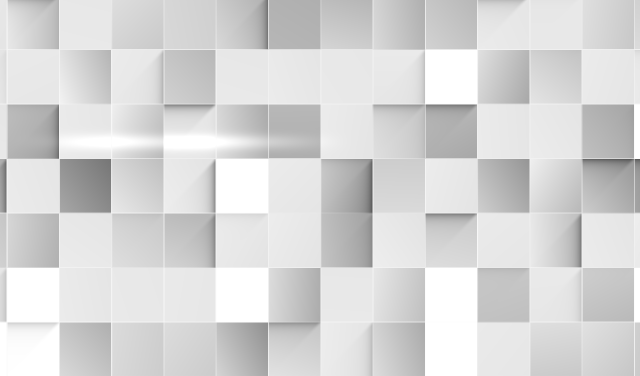
This background is drawn by a Shadertoy shader. Its source:

```glsl
// Wall of grey square blocks at uneven depths, with soft shadows and thin pale seams.

const vec2 TILE_SIZE = vec2(0.139, 0.1449);   // in canvas heights
const vec2 GRID_ORIGIN = vec2(0.0178, -0.0027);
const float SEAM_WIDTH = 0.0036;
const float SHADOW_REACH = 0.075;             // in tiles
const int SAMPLES = 2;                        // per axis, for smooth edges

float hash(vec2 p, float seed) {
    vec3 q = fract(vec3(p.xyx + seed) * vec3(0.1031, 0.1030, 0.0973));
    q += dot(q, q.yzx + 33.33);
    return fract((q.x + q.y) * q.z);
}

// White blocks gather in every fourth column.
float isWhite(vec2 cell) {
    float chance = mod(cell.x, 4.0) < 0.5 ? 0.34 : 0.05;
    return step(hash(cell, 3.7), chance);
}

float tileTone(vec2 cell) {
    float pick = hash(cell, 11.3);
    float tone = 0.91;
    tone = mix(tone, 0.83, step(0.36, pick));
    tone = mix(tone, 0.77, step(0.62, pick));
    tone = mix(tone, 0.70, step(0.85, pick));
    tone = mix(tone, 0.56, step(0.97, pick));
    return mix(tone, 1.0, isWhite(cell));
}

float tileHeight(vec2 cell) {
    return hash(cell, 27.1) + 0.25 * isWhite(cell);
}

// How strongly a taller neighbour shades this cell.
float castAmount(vec2 cell, vec2 toNeighbour) {
    float rise = tileHeight(cell + toNeighbour) - tileHeight(cell);
    return smoothstep(0.32, 0.75, rise);
}

// Dark core beside the edge plus a wide, faint falloff.
float shadowFalloff(float dist) {
    return 0.36 * exp(-dist / SHADOW_REACH) + 0.10 * exp(-dist / (4.0 * SHADOW_REACH));
}

// Light from the upper right: shadows lie along top and right edges, cut on the diagonal.
float tileShadow(vec2 cell, vec2 local) {
    vec2 dist = 1.0 - local;
    float rightSide = smoothstep(-0.06, 0.06, dist.y - dist.x);
    float fromRight = castAmount(cell, vec2(1.0, 0.0)) * shadowFalloff(dist.x) * rightSide;
    float fromTop = castAmount(cell, vec2(0.0, 1.0)) * shadowFalloff(dist.y) * (1.0 - rightSide);
    return fromRight + fromTop;
}

// Uneven shading across a face; the palest faces stay flat.
float faceGradient(vec2 cell, vec2 local, float tone) {
    vec2 slope = vec2(-hash(cell, 41.9), hash(cell, 53.2) - 0.55);
    float amount = 0.17 * (1.0 - smoothstep(0.82, 0.93, tone));
    return (amount + 0.02 * step(tone, 0.95)) * dot(local - 0.5, slope);
}

float seam(float dist, float strength) {
    return strength * (1.0 - smoothstep(0.5 * SEAM_WIDTH, SEAM_WIDTH, dist));
}

// Horizontal reflection across the left half.
float sheen(vec2 p) {
    float band = (p.y - 0.622) / 0.02;
    float span = smoothstep(0.0, 0.4, p.x) * (1.0 - smoothstep(0.6, 0.95, p.x));
    return 0.17 * exp(-band * band) * span;
}

float wall(vec2 p) {
    vec2 grid = (p - GRID_ORIGIN) / TILE_SIZE;
    vec2 local = fract(grid);
    vec2 cell = floor(grid) + 20.0;

    float tone = tileTone(cell);
    float shade = tone + faceGradient(cell, local, tone);
    shade *= 1.0 - tileShadow(cell, local);
    shade += sheen(p);

    // Pale seams on the left and bottom edges, some nearly worn away.
    vec2 edge = local * TILE_SIZE;
    float leftSeam = seam(edge.x, mix(0.25, 0.85, hash(cell, 61.4)));
    float bottomSeam = seam(edge.y, mix(0.15, 0.8, hash(cell, 73.8)));
    return mix(shade, 0.98, max(leftSeam, bottomSeam));
}

void mainImage(out vec4 fragColor, in vec2 fragCoord) {
    float shade = 0.0;
    for (int j = 0; j < SAMPLES; j++) {
        for (int i = 0; i < SAMPLES; i++) {
            vec2 jitter = (vec2(i, j) + 0.5) / float(SAMPLES) - 0.5;
            shade += wall((fragCoord + jitter) / iResolution.y);
        }
    }
    shade /= float(SAMPLES * SAMPLES);
    fragColor = vec4(vec3(clamp(shade, 0.0, 1.0)), 1.0);
}
```
